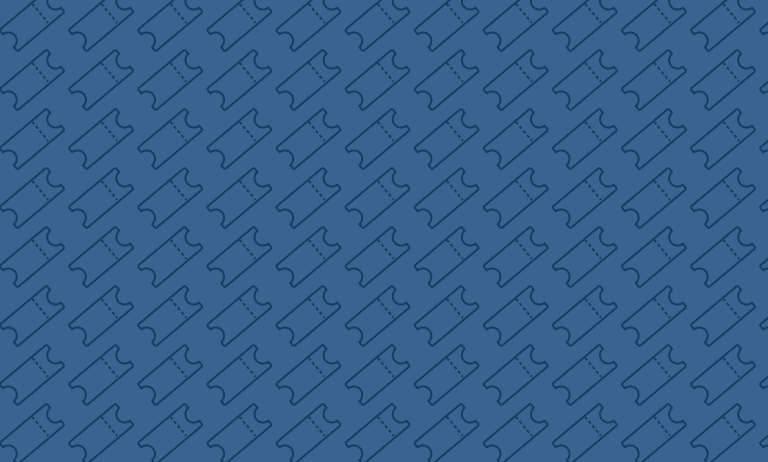
Write a Shadertoy shader that draws this pattern.

```glsl
// Diagonal grid of outlined admission tickets with notched ends and a dashed tear line

#define CANVAS_WIDTH 768.0              // design units across the canvas
#define CELL vec2(69.1, 59.0)           // spacing of the tickets
#define GRID_OFFSET vec2(-75.6, 33.0)   // one ticket centre, from the canvas centre
#define TILT 0.698                      // long axis angle, radians
#define HALF_SIZE vec2(30.75, 14.0)
#define NOTCH_RADIUS 8.3
#define CORNER_RADIUS 1.8
#define STROKE 2.0
#define TEAR_X 11.2                     // tear line position on the long axis
#define DASH vec2(3.3, 5.8)             // dash length, dash period
#define GROUND vec3(0.23, 0.39, 0.56)
#define INK vec3(0.085, 0.235, 0.405)

float roundedBox(vec2 p, vec2 halfSize, float radius) {
    vec2 q = abs(p) - halfSize + radius;
    return length(max(q, 0.0)) + min(max(q.x, q.y), 0.0) - radius;
}

float smoothMax(float a, float b, float k) {
    float h = max(k - abs(a - b), 0.0) / k;
    return max(a, b) + h * h * k * 0.25;
}

// Outline with a round bite out of each short end
float ticketOutline(vec2 p) {
    float body = roundedBox(p, HALF_SIZE, CORNER_RADIUS);
    float bite = NOTCH_RADIUS - length(vec2(abs(p.x) - HALF_SIZE.x, p.y));
    return abs(smoothMax(body, bite, 1.6)) - 0.5 * STROKE;
}

// Dashes run from the upper edge and stop short of the lower one
float tearLine(vec2 p) {
    float along = HALF_SIZE.y - 0.8 - p.y;
    float dash = abs(mod(along - 0.5 * DASH.x + 0.5 * DASH.y, DASH.y) - 0.5 * DASH.y) - 0.5 * DASH.x;
    float span = max(-along, along - 2.0 * HALF_SIZE.y + 3.0);
    return max(max(dash, span), abs(p.x - TEAR_X) - 0.5 * STROKE);
}

void mainImage(out vec4 fragColor, in vec2 fragCoord) {
    float unitsPerPixel = CANVAS_WIDTH / iResolution.x;
    vec2 p = (fragCoord - 0.5 * iResolution.xy) * unitsPerPixel - GRID_OFFSET;
    vec2 cell = mod(p + 0.5 * CELL, CELL) - 0.5 * CELL;

    // Tilted tickets reach into the rows above and below
    float c = cos(TILT), s = sin(TILT);
    float d = 1e3;
    for (int row = -1; row <= 1; row++) {
        vec2 q = cell - vec2(0.0, float(row) * CELL.y);
        q = vec2(c * q.x + s * q.y, c * q.y - s * q.x);
        d = min(d, min(ticketOutline(q), tearLine(q)));
    }

    float coverage = clamp(0.5 - d / unitsPerPixel, 0.0, 1.0);
    fragColor = vec4(mix(GROUND, INK, coverage), 1.0);
}
```
